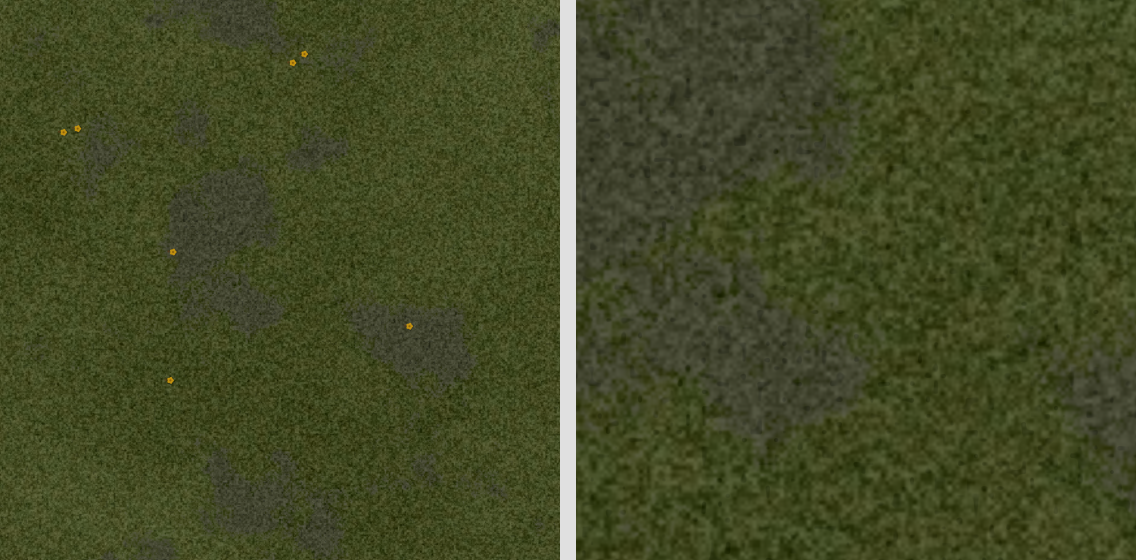
Left, the full canvas; right, a detail of the centre.
This texture is drawn by a WebGL 2 fragment shader. Its source:

```glsl
#version 300 es
precision highp float;
precision highp int;
// Mossy ground seen from above: fine olive grain over broad light and dark drifts,
// ragged grey-brown bare patches cut from fractal noise,
// and a few tiny golden flowers, single or in pairs.

uniform vec2 u_resolution;
out vec4 fragColor;

// Integer hash: two values in 0..1 per lattice cell.
vec2 hash2(vec2 cell, uint seed) {
    uvec2 v = uvec2(ivec2(cell)) * 1664525u + 1013904223u + seed * 7919u;
    v.x += v.y * 1664525u;
    v.y += v.x * 1664525u;
    v ^= v >> 16u;
    v.x += v.y * 1664525u;
    v.y += v.x * 1664525u;
    v ^= v >> 16u;
    return vec2(v & 0xffffu) / 65535.0;
}

float valueNoise(vec2 p, uint seed) {
    vec2 cell = floor(p), f = fract(p);
    f = f * f * (3.0 - 2.0 * f);
    float low = mix(hash2(cell, seed).x, hash2(cell + vec2(1, 0), seed).x, f.x);
    float high = mix(hash2(cell + vec2(0, 1), seed).x, hash2(cell + vec2(1, 1), seed).x, f.x);
    return mix(low, high, f.y);
}

float fractalNoise(vec2 p, float gain, uint seed) {
    float sum = 0.0, weight = 0.0, amplitude = 1.0;
    for (uint octave = 0u; octave < 6u; octave++) {
        sum += amplitude * valueNoise(p, seed + octave);
        weight += amplitude;
        amplitude *= gain;
        p = mat2(1.6, 1.2, -1.2, 1.6) * p + 40.0;
        p = abs(p);
    }
    return sum / weight;
}

// Soft-edged disc coverage.
float disc(float dist, float radius, float pixel) {
    return 1.0 - smoothstep(radius - pixel, radius + pixel, dist);
}

vec3 addFlower(vec3 ground, vec2 offset, float pixel) {
    float dist = length(offset);
    float petals = 0.0056 + 0.0006 * cos(5.0 * atan(offset.y, offset.x + 1e-6));
    vec3 colour = mix(ground, vec3(0.42, 0.20, 0.07), 0.5 * disc(length(offset - vec2(-0.008, 0.001)), 0.0018, pixel));
    colour = mix(colour, ground * 0.7, 0.6 * disc(length(offset + vec2(-0.001, 0.0015)), 0.0065, pixel));
    colour = mix(colour, vec3(0.76, 0.57, 0.06), disc(dist, petals, 0.7 * pixel));
    return mix(colour, vec3(0.50, 0.34, 0.04), 0.8 * disc(dist, 0.0018, 0.7 * pixel));
}

void main() {
    vec2 p = gl_FragCoord.xy / u_resolution.y;
    float pixel = 1.0 / u_resolution.y;

    // Fine grain and broad drifts of brightness.
    float grain = 0.6 * valueNoise(p * 250.0, 11u) + 0.4 * valueNoise(p * 430.0 + 9.0, 12u) - 0.5;
    float drift = fractalNoise(p * 3.0 + 5.0, 0.5, 20u) - 0.5;
    float speck = smoothstep(0.76, 0.94, valueNoise(p * 210.0 + 3.0, 31u));

    // Bare patches with crumbling edges.
    float cover = fractalNoise(p * 5.0 + 17.0, 0.6, 40u) + 0.10 * grain;
    float bare = smoothstep(0.57, 0.65, cover);

    vec3 moss = vec3(0.274, 0.304, 0.142) + 0.11 * drift * vec3(1.0, 1.0, 0.9);
    moss.r += 0.03 * (valueNoise(p * 60.0, 51u) - 0.5);
    vec3 colour = mix(moss, vec3(0.258, 0.268, 0.185), bare);
    colour += grain * mix(0.24, 0.19, bare);
    colour -= 0.055 * speck * vec3(1.0, 1.0, 0.7);

    // Scattered flowers; every second spot holds a pair.
    for (int i = 0; i < 5; i++) {
        vec2 jitter = hash2(vec2(i, 3), 60u);
        vec2 spot = 0.08 + 0.84 * fract(vec2(0.755, 0.570) * float(i) + 0.25 + 0.12 * jitter);
        colour = addFlower(colour, p - spot, pixel);
        if (i % 2 == 1) {
            float angle = 6.2832 * jitter.x;
            colour = addFlower(colour, p - spot - 0.026 * vec2(cos(angle), sin(angle)), pixel);
        }
    }
    fragColor = vec4(clamp(colour, 0.0, 1.0), 1.0);
}
```
